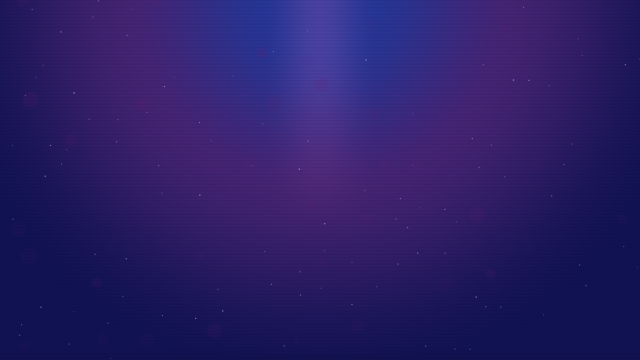
A Shadertoy shader for this background:

```glsl
// A night-sky backdrop: a blue glow at the top centre fades through a
// violet ring to navy, crossed by a soft vertical beam. Jittered grids
// scatter stars and faint discs; fine scanlines cover the whole.
#define RING_RADIUS 0.56
#define NAVY_RADIUS 1.08
#define BEAM_HALF_WIDTH 0.165
#define BEAM_LENGTH 0.62
#define STAR_CELL 0.08
#define STAR_RADIUS 0.0022
#define DISC_CELL 0.16
#define DISC_RADIUS 0.023
#define SCANLINES 108.0
#define SCANLINE_DEPTH 0.035

const vec3 BLUE = vec3(0.145, 0.205, 0.575);
const vec3 VIOLET = vec3(0.265, 0.137, 0.445);
const vec3 NAVY = vec3(0.065, 0.070, 0.320);
const vec3 BEAM_TINT = vec3(0.135, 0.045, 0.045);
const vec3 DISC_TINT = vec3(0.420, 0.100, 0.430);
const vec3 STAR_TINT = vec3(0.780, 0.690, 0.880);

vec3 hash3(vec2 p) {
    vec3 q = fract(p.xyx * vec3(0.1031, 0.1030, 0.0973));
    q += dot(q, q.yxz + 33.33);
    return fract((q.xxy + q.yzz) * q.zyx);
}

// Blue core, violet ring, navy surround
vec3 skyGlow(vec2 p) {
    float r = length(p);
    vec3 inner = mix(BLUE, VIOLET, smoothstep(0.12, RING_RADIUS, r));
    return mix(inner, NAVY, smoothstep(RING_RADIUS - 0.08, NAVY_RADIUS, r));
}

// Soft column hanging from the top edge
float beam(vec2 p) {
    float across = smoothstep(BEAM_HALF_WIDTH, 0.0, abs(p.x));
    float along = 1.0 - smoothstep(0.1, BEAM_LENGTH, -p.y) * 0.75;
    float tip = smoothstep(BEAM_LENGTH + 0.06, BEAM_LENGTH - 0.16, -p.y);
    return across * along * tip;
}

// One jittered dot per chosen cell; its centre stays clear of the borders
float scatter(vec2 p, float cell, float radius, float density, float soft, float seed) {
    vec2 id = floor(p / cell);
    vec3 pick = hash3(id + seed);
    vec3 look = hash3(id + seed + 57.0);
    float size = radius * mix(0.55, 1.0, look.x);
    float margin = (radius + soft) / cell;
    vec2 center = mix(vec2(margin), vec2(1.0 - margin), pick.xy);
    float d = length(p - id * cell - center * cell);
    float dot_ = 1.0 - smoothstep(size - soft, size + soft, d);
    return dot_ * step(pick.z, density) * mix(0.25, 1.0, look.y);
}

void mainImage(out vec4 fragColor, in vec2 fragCoord) {
    vec2 uv = fragCoord / iResolution.y;
    float pixel = 1.0 / iResolution.y;
    vec2 fromTop = uv - vec2(0.5 * iResolution.x / iResolution.y, 1.0);

    // Light
    vec3 color = skyGlow(fromTop) + BEAM_TINT * beam(fromTop);

    // Faint discs, then stars
    float discs = scatter(uv, DISC_CELL, DISC_RADIUS, 0.55, 0.004, 11.0);
    color = mix(color, DISC_TINT, 0.14 * discs);
    float stars = scatter(uv, STAR_CELL, STAR_RADIUS, 0.36, 0.6 * pixel, 83.0);
    color = mix(color, STAR_TINT, 0.55 * stars);

    // Scanlines and a slightly dark lower edge
    color *= 1.0 + SCANLINE_DEPTH * sin(6.28318 * SCANLINES * uv.y);
    color *= mix(0.93, 1.0, smoothstep(0.0, 0.04, uv.y));
    fragColor = vec4(color, 1.0);
}
```
